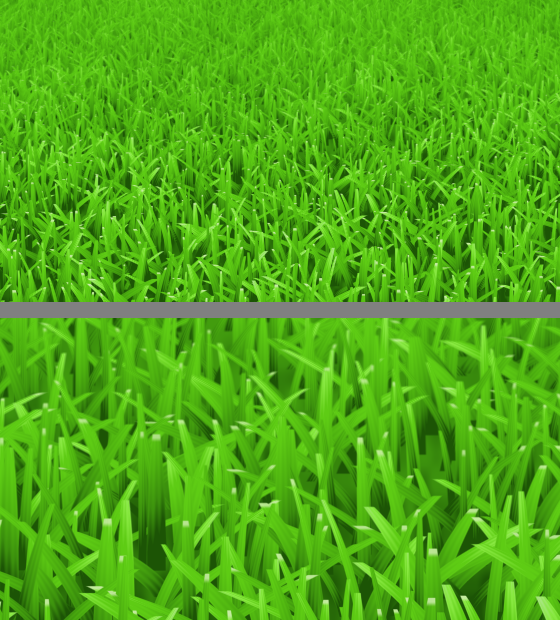
Top, the full canvas; bottom, a detail of the centre.
Reproduce this texture procedurally as a Shadertoy shader.

```glsl
// Blade layout, in units of the canvas height or of the blade length
const float NEAR_LENGTH = 0.25;
const float FAR_LENGTH = 0.07;
const float ROW_GAP = 0.11;
const float CELL_WIDTH = 0.20;
const float MAX_LEAN = 0.90;
const float MIN_HALF_WIDTH = 0.024;
const float MAX_HALF_WIDTH = 0.058;
const float FAR_BLUR = 0.0022;
const int MAX_ROWS = 100;
const int REACH = 5;

// Light along and between blades
const float ROOT_LIGHT = -0.06;
const float TIP_GAIN = 0.92;
const float BLADE_VARIATION = 0.58;
const float SIDE_SHADE = 0.09;
const float FAR_LIGHT = 0.62;
const float FAR_CONTRAST = 0.60;
const float CUT_TIP_SHARE = 0.38;

// Greens from deep shadow to sunlit
const vec3 DARK = vec3(0.11, 0.33, 0.02);
const vec3 SHADE = vec3(0.23, 0.56, 0.05);
const vec3 MIDDLE = vec3(0.30, 0.69, 0.06);
const vec3 BRIGHT = vec3(0.37, 0.80, 0.08);
const vec3 SUNLIT = vec3(0.53, 0.91, 0.25);
const vec3 PALE = vec3(0.65, 0.90, 0.49);
const vec3 CUT_TIP = vec3(0.82, 0.93, 0.70);

float hash(vec2 p) {
    return fract(sin(dot(p, vec2(127.1, 311.7))) * 43758.5453);
}

float noise(vec2 p) {
    vec2 i = floor(p), f = fract(p);
    f = f * f * (3.0 - 2.0 * f);
    float low = mix(hash(i), hash(i + vec2(1, 0)), f.x);
    float high = mix(hash(i + vec2(0, 1)), hash(i + vec2(1, 1)), f.x);
    return mix(low, high, f.y);
}

float ramp(float a, float b, float x) {
    return clamp((x - a) / (b - a), 0.0, 1.0);
}

vec3 grassColor(float light) {
    vec3 c = mix(DARK, SHADE, ramp(0.02, 0.20, light));
    c = mix(c, MIDDLE, ramp(0.20, 0.43, light));
    c = mix(c, BRIGHT, ramp(0.43, 0.72, light));
    c = mix(c, SUNLIT, ramp(0.78, 0.96, light));
    return mix(c, PALE, ramp(0.98, 1.15, light));
}

// Colour in rgb and coverage in a; p is relative to the root, in blade lengths
vec4 blade(vec2 p, vec2 id, float soft, float far, float patchLight) {
    float turn = hash(id + 3.1) * 2.0 - 1.0;
    float lean = MAX_LEAN * turn * abs(turn);
    float height = mix(0.5, 1.0, hash(id + 7.7)) * (1.0 - 0.4 * abs(lean));
    float h = p.y / height;
    if (h < 0.0 || h > 1.0) return vec4(0.0);

    // Curved spine, distance measured across it
    float slope = lean * (0.4 + 1.2 * h) / height;
    float across = (p.x - lean * mix(h, h * h, 0.6)) / sqrt(1.0 + slope * slope);
    float size = hash(id + 13.3);
    float halfWidth = mix(MIN_HALF_WIDTH, MAX_HALF_WIDTH, size * size);
    halfWidth *= mix(1.0, 0.38, h * h * h);
    float cover = smoothstep(soft, -soft, abs(across) - halfWidth);
    cover *= smoothstep(0.0, 2.0 * soft, p.y) * smoothstep(0.0, 2.0 * soft, height - p.y);
    if (cover <= 0.0) return vec4(0.0);

    // Dark root, lit tip, one side shaded and a faint rib
    float side = clamp(across / halfWidth, -1.0, 1.0);
    float light = ROOT_LIGHT + TIP_GAIN * h + patchLight;
    light += BLADE_VARIATION * (hash(id + 19.9) - 0.5);
    light += SIDE_SHADE * (side * sign(turn) - 0.4 * cos(side * 9.0));
    light = mix(light, FAR_LIGHT + (light - FAR_LIGHT) * FAR_CONTRAST, far);
    vec3 color = grassColor(light);

    // Dry white end left by mowing
    float cut = step(hash(id + 29.5), CUT_TIP_SHARE) * smoothstep(0.93, 0.97, h);
    return vec4(mix(color, CUT_TIP, cut * mix(0.85, 0.45, far)), cover);
}

void mainImage(out vec4 fragColor, in vec2 fragCoord) {
    vec2 p = fragCoord / iResolution.y;
    float far = smoothstep(0.25, 1.0, p.y);
    float patchLight = 0.16 * (noise(p * vec2(5.0, 8.0)) - 0.5);
    float soft = 0.7 / iResolution.y + FAR_BLUR * far;

    // Thatch seen through the gaps
    float thatch = mix(0.06, 0.38, far) + 0.2 * (noise(p * vec2(70.0, 35.0)) - 0.5);
    vec3 color = grassColor(thatch);

    // Rows of blades from the far edge to the viewer
    float rowY = 1.05;
    for (int row = 0; row < MAX_ROWS; row++) {
        float size = mix(NEAR_LENGTH, FAR_LENGTH, rowY);
        float gap = size * ROW_GAP;
        if (p.y > rowY - gap && p.y < rowY + size) {
            vec2 q = vec2(p.x, p.y - rowY) / size;
            float cell = floor(q.x / CELL_WIDTH);
            for (int k = -REACH; k <= REACH; k++) {
                vec2 id = vec2(cell + float(k), float(row) * 1.37);
                vec2 root = vec2((id.x + hash(id)) * CELL_WIDTH, -ROW_GAP * hash(id + 41.3));
                vec4 layer = blade(q - root, id, soft / size, far, patchLight);
                color = mix(color, layer.rgb, layer.a);
            }
        }
        rowY -= gap;
        if (rowY < -0.27) break;
    }
    fragColor = vec4(color, 1.0);
}
```
